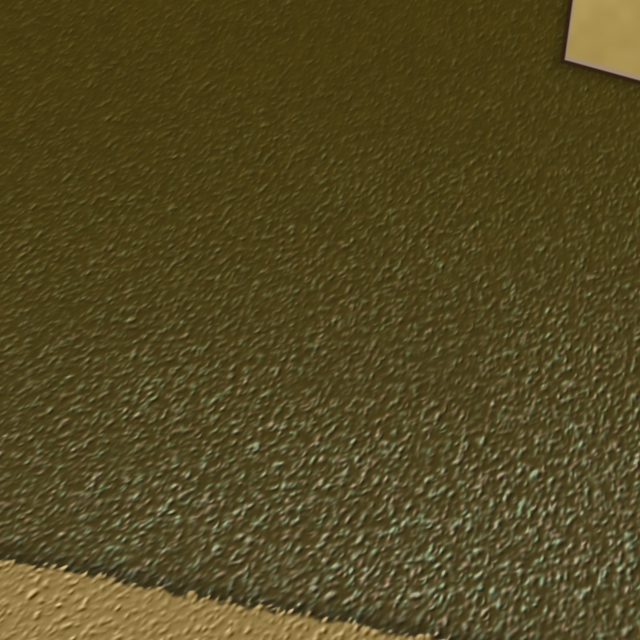
Give the GLSL for this texture, as a WebGL 2 fragment shader.

```glsl
#version 300 es
precision highp float;
// Olive pile carpet in raking light, with a sandy strip below and a pale box corner above.

uniform vec2 u_resolution;
out vec4 fragColor;

const vec3 PILE_FAR = vec3(0.268, 0.222, 0.058);
const vec3 PILE_NEAR = vec3(0.282, 0.240, 0.110);
const vec3 GLINT_FAR = vec3(0.52, 0.48, 0.25);
const vec3 GLINT_NEAR = vec3(0.65, 0.65, 0.50);
const vec3 SAND = vec3(0.585, 0.49, 0.29);
const vec3 BOX_FACE = vec3(0.66, 0.57, 0.32);
const vec3 BOX_RIM = vec3(0.62, 0.54, 0.50);
const vec3 BOX_LINE = vec3(0.19, 0.12, 0.07);

const float CELLS = 56.0;           // strand cells across the canvas
const float FORESHORTEN = 0.45;     // growth of cell density with height
const int LAYERS = 3;
const float STRAND_LENGTH = 0.45;   // in cells
const float STRAND_WIDTH = 0.172;
const float LEAN = 0.60;            // strand angle at the left, radians
const float LEAN_DRIFT = 0.30;      // added towards the right
const float LEAN_JITTER = 0.65;
const float SHADOW = 0.42;
const float TINT = 0.42;            // red and green cast of the glints
const vec2 SAND_EDGE = vec2(0.128, -0.187);  // height at the left, slope
const vec2 BOX_CORNER = vec2(0.880, 0.905);

vec2 hash2(vec2 p) {
    return fract(sin(vec2(dot(p, vec2(127.1, 311.7)), dot(p, vec2(269.5, 183.3)))) * 43758.5453);
}

float valueNoise(vec2 p) {
    vec2 i = floor(p);
    vec2 f = fract(p);
    f = f * f * (3.0 - 2.0 * f);
    float low = mix(hash2(i).x, hash2(i + vec2(1, 0)).x, f.x);
    float high = mix(hash2(i + vec2(0, 1)).x, hash2(i + vec2(1, 1)).x, f.x);
    return mix(low, high, f.y);
}

// Gaussian spot, one unit wide along each axis.
float spot(vec2 q) {
    return exp(-dot(q, q));
}

// Sums curved strands around p: rgb is tinted light, a is the shade beside them.
vec4 strands(vec2 p, float lean, float seed) {
    vec4 sum = vec4(0.0);
    vec2 cell = floor(p);
    for (int j = -1; j <= 1; j++) {
        for (int i = -1; i <= 1; i++) {
            vec2 id = cell + vec2(i, j);
            vec2 place = hash2(id + seed);
            vec2 shape = hash2(id + seed + 37.2);
            vec2 look = hash2(id + seed + 71.9);
            float angle = lean + (shape.x - 0.5) * LEAN_JITTER;
            vec2 along = vec2(cos(angle), sin(angle));
            vec2 d = p - id - place;
            float u = dot(d, along);
            float w = dot(d, vec2(-along.y, along.x));
            w += (shape.y - 0.5) * u * u;
            float reach = u / (STRAND_LENGTH * mix(0.6, 1.1, look.y));
            float across = w / (STRAND_WIDTH * mix(0.8, 1.15, shape.y));
            float strength = 0.18 + 0.85 * look.x * look.x;
            float hueShift = (fract(look.y * 7.0 + shape.x) - 0.5) * TINT;
            vec3 tint = 1.0 + hueShift * vec3(1.0, -0.55, -0.2);
            sum.rgb += tint * strength * spot(vec2(reach, across));
            sum.a += strength * spot(vec2(reach, across + 1.9));
        }
    }
    return sum;
}

// Covers the canvas colour with the box face, its pale rim and its dark outline.
vec3 addBox(vec3 color, vec2 uv) {
    vec2 d = uv - BOX_CORNER;
    float side = d.x - 0.135 * d.y;
    float bottom = d.y + 0.275 * d.x;
    float inside = min(side, bottom);
    float grain = valueNoise(uv * 45.0) - 0.5;
    vec3 face = BOX_FACE + 0.035 * grain + 0.25 * (d.y - 0.04);
    float rim = 1.0 - smoothstep(0.006, 0.013, min(side * 1.8, bottom));
    face = mix(face, BOX_RIM, 0.8 * rim);
    color *= 1.0 - 0.2 * smoothstep(-0.03, 0.0, inside);
    color = mix(color, BOX_LINE, 0.85 * smoothstep(-0.007, -0.002, inside));
    return mix(color, face, smoothstep(0.0, 0.004, inside));
}

void main() {
    vec2 uv = gl_FragCoord.xy / u_resolution;

    // Foreshortened floor coordinates
    float density = 1.0 + FORESHORTEN * uv.y;
    vec2 ground = vec2((uv.x - 0.5) * density, uv.y + 0.5 * FORESHORTEN * uv.y * uv.y) * CELLS;
    float lean = LEAN + LEAN_DRIFT * uv.x;
    vec4 pile = vec4(0.0);
    for (int k = 0; k < LAYERS; k++) {
        float layer = float(k);
        pile += strands(ground * (0.94 + 0.14 * layer) + 19.4 * layer, lean, 3.0 + 55.0 * layer);
    }

    // Carpet, rougher and cooler towards the viewer
    float nearness = 1.0 - smoothstep(0.0, 1.0, uv.y - 0.12 * (uv.x - 0.5));
    float patches = valueNoise(uv * vec2(7.0, 10.0) + 4.0);
    float relief = mix(0.22, 0.88, nearness) * mix(0.78, 1.2, patches);
    vec3 base = mix(PILE_FAR, PILE_NEAR, nearness);
    base *= 0.97 + 0.10 * valueNoise(ground * 0.9 + 8.0);
    vec3 glint = mix(GLINT_FAR, GLINT_NEAR, nearness);
    vec3 color = base * (1.0 - min(SHADOW * relief * pile.a, 0.42));
    color += (glint - base) * min(pile.rgb * relief, vec3(1.15));

    // Sandy strip with a ragged edge and a thin shade above it
    float edge = SAND_EDGE.x + SAND_EDGE.y * uv.x - uv.y;
    edge += 0.014 * (pile.g - 0.3) + 0.010 * (valueNoise(uv * 70.0) - 0.5);
    color *= 1.0 - 0.25 * smoothstep(-0.035, -0.004, edge);
    vec3 sand = SAND + 0.19 * (pile.g - 0.3) - 0.15 * (pile.a - 0.3);
    color = mix(color, sand, smoothstep(-0.006, 0.007, edge));

    fragColor = vec4(clamp(addBox(color, uv), 0.0, 1.0), 1.0);
}
```
